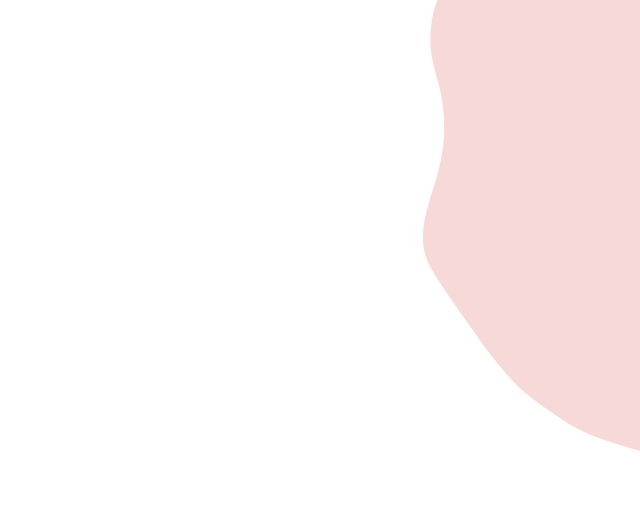
This background is drawn by a Shadertoy shader. Its source:

```glsl
// A soft pink blob with a wavy left edge, entering a white canvas from the upper right.

const vec3 PAPER = vec3(1.0);
const vec3 BLUSH = vec3(0.969, 0.851, 0.843);
const float EDGE_SOFTNESS = 0.6;   // half width of the edge blend, in pixel footprints

// Outline knots from bottom to top: height, edge x, slope dx/dy (canvas fractions)
const int KNOTS = 12;
const vec3 OUTLINE[KNOTS] = vec3[KNOTS](
    vec3(0.1330, 1.0000, -3.00), vec3(0.1699, 0.9115, -1.79),
    vec3(0.2035, 0.8659, -1.20), vec3(0.2596, 0.8073, -0.80),
    vec3(0.3590, 0.7422, -0.57), vec3(0.4792, 0.6758, -0.49),
    vec3(0.5433, 0.6608,  0.00), vec3(0.6715, 0.6849,  0.21),
    vec3(0.7564, 0.6940,  0.00), vec3(0.8397, 0.6849, -0.22),
    vec3(0.9199, 0.6725,  0.00), vec3(1.0000, 0.6836,  0.34));

// Cubic Hermite curve between two knots
float hermite(vec3 a, vec3 b, float y) {
    float span = b.x - a.x;
    float t = (y - a.x) / span;
    float s = 1.0 - t;
    return mix(a.y, b.y, t * t * (3.0 - 2.0 * t))
         + span * t * s * (a.z * s - b.z * t);
}

// Left edge of the blob at a given height
float blobEdge(float y) {
    // Below the first knot the outline continues along its tangent
    float edge = OUTLINE[0].y + OUTLINE[0].z * (y - OUTLINE[0].x);
    for (int i = 0; i < KNOTS - 1; i++) {
        if (y >= OUTLINE[i].x) edge = hermite(OUTLINE[i], OUTLINE[i + 1], y);
    }
    return edge;
}

void mainImage(out vec4 fragColor, in vec2 fragCoord) {
    vec2 uv = fragCoord / iResolution.xy;

    // Positive inside the blob, smoothed over about one pixel across the edge
    float inside = uv.x - blobEdge(uv.y);
    float blend = EDGE_SOFTNESS * length(vec2(dFdx(inside), dFdy(inside)));
    float coverage = smoothstep(-blend, blend, inside);

    fragColor = vec4(mix(PAPER, BLUSH, coverage), 1.0);
}
```
